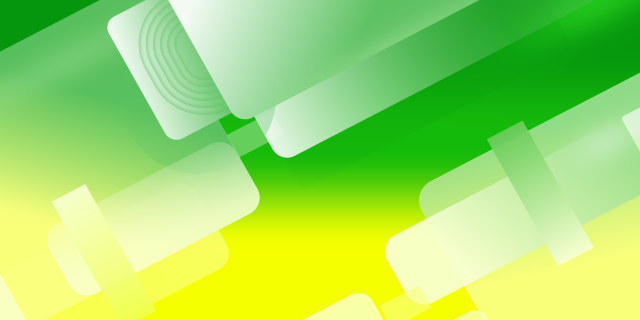
This background is drawn by a WebGL 2 fragment shader. Its source:

```glsl
#version 300 es
precision highp float;

uniform vec2 u_resolution;
out vec4 outColor;

// Palette
const vec3 DEEP = vec3(0.02, 0.59, 0.05);
const vec3 GRASS = vec3(0.08, 0.73, 0.04);
const vec3 YELLOW = vec3(0.96, 1.0, 0.0);
const vec3 LEAF = vec3(0.37, 0.76, 0.39);
const vec3 MINT = vec3(0.60, 0.87, 0.56);
const vec3 LEMON = vec3(0.98, 1.0, 0.50);
const vec3 CREAM = vec3(0.97, 1.0, 0.82);
const vec3 WHITE = vec3(0.95, 0.98, 0.95);

// Slanted axes shared by every panel
const vec2 AXIS_U = vec2(0.888, 0.460);
const vec2 AXIS_V = vec2(-0.490, 0.871);

// Contour rings and soft disc
const vec2 RING_CENTER = vec2(0.63, 0.84);
const float RING_STEP = 0.022;
const float RING_COUNT = 6.0;
const vec2 DISC_CENTER = vec2(0.62, 0.70);
const float DISC_RADIUS = 0.243;

vec2 toSlant(vec2 q) {
    return inverse(mat2(AXIS_U, AXIS_V)) * q;
}

float roundBox(vec2 q, vec2 halfSize, float radius) {
    vec2 e = abs(q) - halfSize + radius;
    return length(max(e, 0.0)) + min(max(e.x, e.y), 0.0) - radius;
}

float coverage(float d) {
    return clamp(0.5 - d * u_resolution.y, 0.0, 1.0);
}

// Panel grown from one corner; the sign of size gives its direction
float panel(vec2 p, vec2 corner, vec2 size, float radius) {
    vec2 q = toSlant(p - corner) - 0.5 * size;
    return coverage(roundBox(q, 0.5 * abs(size), radius));
}

vec4 ramp(vec2 p, vec2 a, vec2 b, vec4 first, vec4 last) {
    vec2 axis = b - a;
    return mix(first, last, clamp(dot(p - a, axis) / dot(axis, axis), 0.0, 1.0));
}

void paint(inout vec3 color, float mask, vec4 ink) {
    color = mix(color, ink.rgb, mask * ink.a);
}

float glow(vec2 p, vec2 center, vec2 spread) {
    vec2 q = toSlant(p - center) / spread;
    return exp(-dot(q, q));
}

vec3 backdrop(vec2 p) {
    vec3 color = mix(DEEP, GRASS, smoothstep(0.86, 0.58, p.y));
    color = mix(color, YELLOW, smoothstep(0.54, 0.22, p.y));
    color += vec3(0.10, 0.18, 0.05) * glow(p, vec2(1.88, 1.0), vec2(0.3, 0.08));
    float faint = panel(p, vec2(0.943, 0.404), vec2(0.96, 0.5), 0.005);
    return mix(color, DEEP, 0.15 * faint * smoothstep(0.3, 0.65, p.y));
}

void leftPanels(inout vec3 color, vec2 p) {
    paint(color, panel(p, vec2(0.737, 0.185), vec2(-1.3, 0.3), 0.06),
        ramp(p, vec2(0.7, 0.28), vec2(0.4, 0.0), vec4(LEMON, 0.75), vec4(LEMON, 0.6)));
    float sheet = panel(p, vec2(0.833, 0.359), vec2(-1.4, 0.81), 0.06);
    paint(color, sheet, ramp(p, vec2(0.2, 0.73), vec2(0.08, 0.33), vec4(LEAF, 0.92), vec4(LEMON, 0.95)));
    paint(color, sheet, vec4(MINT, 0.4 * glow(p, vec2(0.2, 0.8), vec2(0.4, 0.06))));
    float disc = coverage(length(p - DISC_CENTER) - DISC_RADIUS);
    paint(color, sheet * disc, vec4(LEAF, 0.35 * smoothstep(0.2, 0.6, p.x)));
    paint(color, panel(p, vec2(0.833, 0.359), vec2(-0.66, 0.25), 0.06),
        ramp(p, vec2(0.55, 0.55), vec2(0.65, 0.31), vec4(WHITE, 0.08), vec4(CREAM, 0.8)));
    paint(color, panel(p, vec2(0.747, 0.508), vec2(0.16, 0.08), 0.003), vec4(MINT, 0.6));
    paint(color, panel(p, vec2(0.161, 0.370), vec2(0.119, -0.455), 0.003),
        ramp(p, vec2(0.21, 0.4), vec2(0.43, 0.0), vec4(CREAM, 0.95), vec4(0.94, 1.0, 0.3, 0.9)));
    paint(color, panel(p, vec2(0.104, -0.04), vec2(-0.5, 0.5), 0.01), vec4(CREAM, 0.8));
}

void topPanels(inout vec3 color, vec2 p) {
    // Card with contour rings
    float card = panel(p, vec2(0.321, 0.930), vec2(0.42, -0.437), 0.04);
    paint(color, card, ramp(p, vec2(0.39, 0.8), vec2(0.66, 0.9), vec4(WHITE, 0.97), vec4(LEAF, 0.95)));
    float level = roundBox(toSlant(p - RING_CENTER), vec2(0.05, 0.07), 0.04) / RING_STEP;
    float inRings = step(0.0, level) * step(level, RING_COUNT);
    float ridge = smoothstep(0.3, 0.92, fract(level)) * smoothstep(1.0, 0.92, fract(level));
    paint(color, card * inRings, vec4(LEAF, 0.4 * ridge));

    // Long lower panel, then the large upper panel
    float lower = panel(p, vec2(0.8765, 0.490), vec2(2.0, 0.5), 0.05);
    paint(color, lower, ramp(p, vec2(0.88, 0.52), vec2(1.6, 0.9), vec4(WHITE, 0.93), vec4(LEAF, 0.3)));
    paint(color, lower * coverage(length(p - DISC_CENTER) - DISC_RADIUS), vec4(LEAF, 0.35));
    float upper = panel(p, vec2(0.745, 0.610), vec2(2.0, 0.9), 0.05);
    paint(color, upper, ramp(p, vec2(0.59, 0.96), vec2(1.08, 0.76), vec4(WHITE, 1.0), vec4(LEAF, 0.97)));
    paint(color, upper, vec4(MINT, 0.5 * glow(p, vec2(1.2, 0.84), vec2(0.5, 0.05))));
}

void rightPanels(inout vec3 color, vec2 p) {
    paint(color, panel(p, vec2(1.284, 0.402), vec2(1.5, -0.9), 0.07),
        ramp(p, vec2(1.5, 0.56), vec2(1.6, 0.12), vec4(MINT, 0.93), vec4(LEMON, 0.95)));
    paint(color, panel(p, vec2(1.940, 0.633), vec2(0.5, -0.5), 0.01),
        ramp(p, vec2(1.95, 0.6), vec2(2.0, 0.2), vec4(WHITE, 0.7), vec4(LEMON, 0.1)));
    paint(color, panel(p, vec2(1.181, 0.238), vec2(0.855, -0.242), 0.06),
        ramp(p, vec2(1.85, 0.65), vec2(1.4, 0.22), vec4(MINT, 0.8), vec4(CREAM, 0.93)));
    paint(color, 1.0, vec4(WHITE, 0.35 * glow(p, vec2(1.9, 0.56), vec2(0.12, 0.06))));
    paint(color, panel(p, vec2(1.521, 0.565), vec2(0.126, -0.455), 0.003),
        ramp(p, vec2(1.576, 0.594), vec2(1.797, 0.195), vec4(0.40, 0.80, 0.34, 0.95), vec4(CREAM, 0.97)));

    // Small pieces along the lower edge
    paint(color, panel(p, vec2(1.185, 0.044), vec2(0.14, -0.08), 0.003), vec4(LEMON, 0.65));
    paint(color, panel(p, vec2(1.141, 0.102), vec2(-0.5, -0.5), 0.05), vec4(CREAM, 0.8));
    paint(color, panel(p, vec2(1.500, 0.044), vec2(-0.25, -0.3), 0.04), vec4(CREAM, 0.7));
}

void main() {
    vec2 p = gl_FragCoord.xy / u_resolution.y;
    vec3 color = backdrop(p);
    leftPanels(color, p);
    topPanels(color, p);
    rightPanels(color, p);
    outColor = vec4(clamp(color, 0.0, 1.0), 1.0);
}
```
